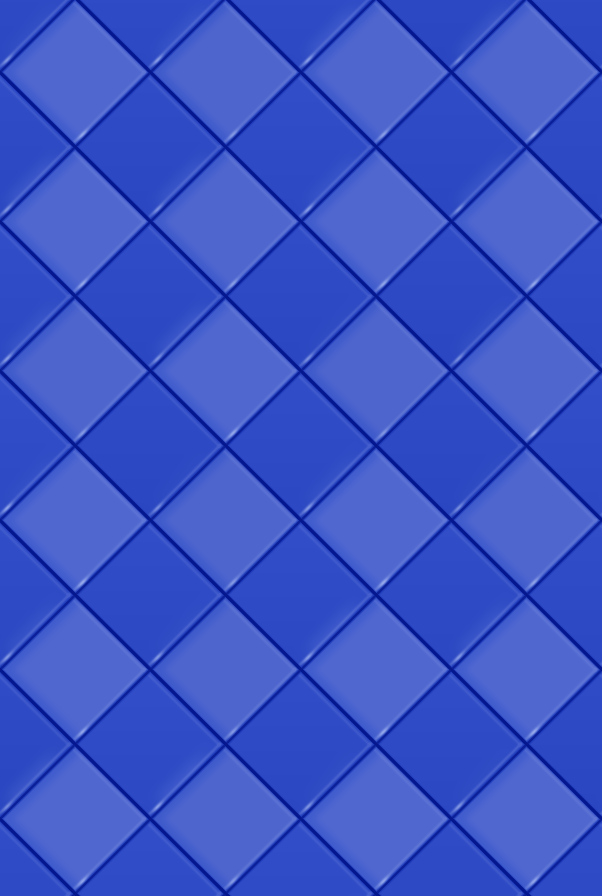
A WebGL 2 fragment shader for this pattern:

```glsl
#version 300 es
precision highp float;
// Glossy diamond tiles in two blues, laid as a checkerboard turned 45 degrees.
// Rotated cell coordinates give each tile its edge distances, which drive the
// soft bevels, dark grooves, thin ridges and a glint near the bottom corner.

#define REPEATS vec2(4.0, 6.0)   // light diamonds across and down
#define OFFSET vec2(0.0, 0.016)  // lattice shift, in repeats
#define GROOVE_FALLING 0.015     // half width of the falling diagonals
#define GROOVE_RISING 0.010      // half width of the rising diagonals
#define GROOVE_SHADE 0.028       // reach of the shading beside a groove
#define BEVEL 0.15               // width of the soft inner rim
#define RIDGE 0.16               // strength of the light ridges
#define GLINT 0.65               // strength of the corner glints
#define VARIATION 0.012          // tone change from tile to tile

uniform vec2 u_resolution;
out vec4 fragColor;

const vec3 DARK_FACE = vec3(0.18, 0.29, 0.77);
const vec3 LIGHT_FACE = vec3(0.31, 0.40, 0.81);
const vec3 RIM = vec3(0.25, 0.36, 0.80);
const vec3 SHADE = vec3(0.10, 0.21, 0.71);
const vec3 GROOVE = vec3(0.02, 0.09, 0.56);
const vec3 SHINE = vec3(0.72, 0.79, 0.97);

float hash(vec2 p) {
    vec3 h = fract(vec3(p.xyx) * 0.1031);
    h += dot(h, h.yzx + 33.33);
    return fract((h.x + h.y) * h.z);
}

// Bell-shaped line centred on zero
float softLine(float d, float width) {
    return exp(-d * d / (width * width));
}

void main() {
    vec2 p = gl_FragCoord.xy / u_resolution * REPEATS - OFFSET;
    float px = 1.414 * max(REPEATS.x / u_resolution.x, REPEATS.y / u_resolution.y);

    // Rotated lattice: x points to the upper right, y to the lower right
    vec2 diagonal = vec2(p.x + p.y, p.x - p.y) + 0.5;
    vec2 cell = floor(diagonal);
    vec2 q = fract(diagonal) - 0.5;
    float isLight = mod(cell.x + cell.y, 2.0);

    // Wrapped tile identity
    vec2 id = mod(vec2(cell.x + cell.y, cell.x - cell.y), 2.0 * REPEATS);
    float tone = hash(id + 3.0);
    float sheen = hash(id + 41.0);

    // Distances to the four edges
    float upperRight = 0.5 - q.x;
    float lowerLeft = 0.5 + q.x;
    float lowerRight = 0.5 - q.y;
    float upperLeft = 0.5 + q.y;
    float falling = min(upperRight, lowerLeft);
    float rising = min(lowerRight, upperLeft);

    // Light face: paler middle, deeper rim toward the left corner
    float middle = smoothstep(0.03, BEVEL, lowerLeft)
                 * smoothstep(0.03, BEVEL, upperLeft)
                 * smoothstep(0.0, 0.06, lowerRight);
    vec3 lightTile = mix(RIM, LIGHT_FACE, middle);

    // Dark face: a soft reflection along the lower right edge
    float reflection = (1.0 - smoothstep(0.04, 0.22, lowerRight))
                     * smoothstep(0.05, 0.3, lowerLeft)
                     * smoothstep(0.05, 0.4, upperRight);
    vec3 darkTile = mix(DARK_FACE, RIM, reflection * mix(0.2, 0.75, sheen));

    vec3 color = mix(darkTile, lightTile, isLight);
    color += VARIATION * (tone - 0.5) + 0.012 * (q.x - q.y) * (1.0 - isLight);

    // Thin ridges just inside the right-hand edges
    float ridge = softLine(lowerRight - 0.042, 0.014) + 0.7 * softLine(upperRight - 0.048, 0.014);
    color = mix(color, SHINE, RIDGE * min(ridge, 1.0));

    // Grooves with shaded sides
    float shade = 1.0 - smoothstep(0.008, GROOVE_SHADE + 0.5 * px, min(falling, rising));
    color = mix(color, SHADE, shade);
    float core = max(1.0 - smoothstep(GROOVE_FALLING - 0.5 * px, GROOVE_FALLING + 0.5 * px, falling),
                     0.75 * (1.0 - smoothstep(GROOVE_RISING - 0.5 * px, GROOVE_RISING + 0.5 * px, rising)));
    color = mix(color, GROOVE, core);

    // Glint on the lower right edge, close to the bottom corner
    float glint = softLine(lowerRight - 0.034, 0.016) * softLine(lowerLeft - 0.13, 0.065);
    color = mix(color, SHINE, GLINT * mix(0.65, 1.0, tone) * glint);

    fragColor = vec4(clamp(color, 0.0, 1.0), 1.0);
}
```
